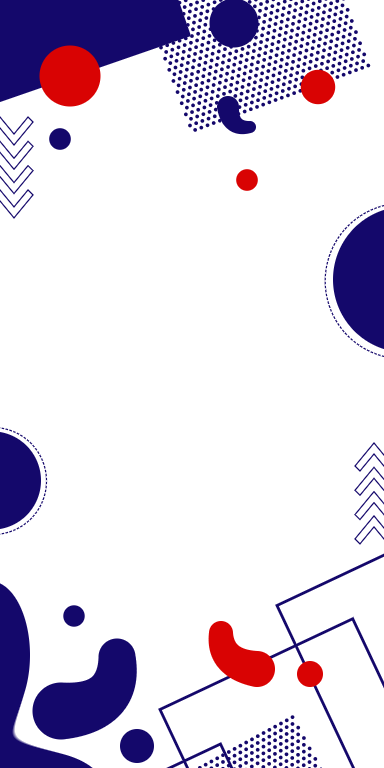
A Shadertoy shader for this background:

```glsl
// Flat geometric backdrop: navy and red discs, beans, halftones, chevrons and frames on white.

// Layout grid: 3.84 x 7.68 units, measured from the top left.
const vec2 GRID = vec2(3.84, 7.68);
const vec3 WHITE = vec3(1.0);
const vec3 NAVY = vec3(0.08, 0.03, 0.42);
const vec3 RED = vec3(0.85, 0.01, 0.01);
const float FRAME_HALF_WIDTH = 0.014;
const float FINE_HALF_WIDTH = 0.006;
const float FRAME_TILT = 0.44;
const float DOT_PITCH = 0.066;
const float DOT_RADIUS = 0.0185;
const float CHEVRON_STEP = 0.243;
const float DASH_PITCH = 0.04;
const float FAR = 9.0;

// Discs: centre and radius
const vec3 NAVY_DISCS[6] = vec3[6](
    vec3(0.60, 1.39, 0.108), vec3(2.34, 0.23, 0.245), vec3(4.06, 2.795, 0.73),
    vec3(-0.082, 4.805, 0.492), vec3(0.74, 6.16, 0.107), vec3(1.37, 7.46, 0.17));
const vec3 RED_DISCS[4] = vec3[4](
    vec3(0.70, 0.76, 0.305), vec3(3.18, 0.87, 0.172),
    vec3(2.47, 1.80, 0.108), vec3(3.10, 6.74, 0.13));

float disc(vec2 p, vec3 c) { return length(p - c.xy) - c.z; }

// Coordinates about a corner, with the x axis tilted upward
vec2 toLocal(vec2 p, vec2 corner, float tilt) {
    vec2 d = p - corner;
    float c = cos(tilt), s = sin(tilt);
    return vec2(c * d.x - s * d.y, s * d.x + c * d.y);
}

// Box spanning from the origin to a signed size, with sharp corners
float cornerBox(vec2 q, vec2 size) {
    vec2 e = abs(q - 0.5 * size) - 0.5 * abs(size);
    return max(e.x, e.y);
}

float frame(vec2 p, vec2 corner, vec2 size) {
    return abs(cornerBox(toLocal(p, corner, FRAME_TILT), size)) - FRAME_HALF_WIDTH;
}

// Staggered dots, kept whole at the border of the box
float halftone(vec2 p, vec2 corner, float tilt, vec2 size) {
    vec2 q = toLocal(p, corner, tilt);
    vec2 pitch = DOT_PITCH * vec2(1.0, 0.9);
    float row = floor(q.y / pitch.y);
    float shift = 0.5 * mod(row, 2.0);
    vec2 centre = pitch * vec2(floor(q.x / pitch.x - shift) + shift + 0.5, row + 0.5);
    return cornerBox(centre, size) < 0.0 ? length(q - centre) - DOT_RADIUS : FAR;
}

// Disc swept along a quadratic curve while its radius changes
float bean(vec2 p, vec2 a, vec2 b, vec2 c, float startRadius, float endRadius) {
    float d = FAR;
    for (int i = 0; i <= 32; i++) {
        float t = float(i) / 32.0;
        vec2 centre = mix(mix(a, b, t), mix(b, c, t), t);
        d = min(d, length(p - centre) - mix(startRadius, endRadius, t));
    }
    return d;
}

float ellipse(vec2 p, vec2 radii) {
    float k = length(p / radii);
    return k * (k - 1.0) / max(length(p / (radii * radii)), 0.001);
}

float smoothUnion(float a, float b, float k) {
    float h = max(k - abs(a - b), 0.0);
    return min(a, b) - h * h / (4.0 * k);
}

float dashedRing(vec2 p, vec3 ring) {
    vec2 q = p - ring.xy;
    float count = floor(6.28318 * ring.z / DASH_PITCH);
    float along = abs(fract(atan(q.y, q.x) / 6.28318 * count) - 0.5) * DASH_PITCH;
    return max(abs(length(q) - ring.z) - FINE_HALF_WIDTH, along - 0.3 * DASH_PITCH);
}

// Outlined V: tip at the origin, arms toward positive y
float chevron(vec2 q) {
    q.x = abs(q.x);
    float band = (abs(q.y - 1.21 * q.x - 0.055) - 0.055) * 0.637;
    float cap = (q.x + q.y - 0.42) * 0.707;
    return abs(max(band, cap)) - FINE_HALF_WIDTH;
}

float navyShapes(vec2 p) {
    // Tilted slab and liquid corner
    float d = cornerBox(toLocal(p, vec2(1.91, 0.36), 0.333), vec2(-4.0, -4.0));
    float upper = ellipse(p - vec2(-0.10, 6.55), vec2(0.40, 0.74));
    float lower = ellipse(p - vec2(0.30, 7.90), vec2(0.75, 0.40));
    d = min(d, smoothUnion(upper, lower, 0.6));
    for (int i = 0; i < 6; i++) d = min(d, disc(p, NAVY_DISCS[i]));
    d = min(d, dashedRing(p, vec3(4.03, 2.81, 0.778)));
    d = min(d, dashedRing(p, vec3(-0.07, 4.81, 0.535)));
    d = min(d, bean(p, vec2(2.28, 1.07), vec2(2.30, 1.30), vec2(2.50, 1.27), 0.11, 0.06));
    d = min(d, bean(p, vec2(0.61, 7.11), vec2(1.21, 7.09), vec2(1.17, 6.57), 0.285, 0.185));
    // Halftone patches
    d = min(d, halftone(p, vec2(1.90, 1.35), 0.356, vec2(1.93, -1.8)));
    d = min(d, halftone(p, vec2(2.94, 7.13), 0.50, vec2(-1.3, 1.3)));
    // Chevron stacks
    for (int i = 0; i < 4; i++) {
        float offset = CHEVRON_STEP * float(i);
        d = min(d, chevron(vec2(p.x - 0.14, 1.45 + offset - p.y)));
        d = min(d, chevron(vec2(p.x - 3.74, p.y - 4.43 - offset)));
    }
    // Line frames
    d = min(d, frame(p, vec2(2.77, 6.055), vec2(3.0, 4.0)));
    d = min(d, frame(p, vec2(1.60, 7.095), vec2(2.13, 4.0)));
    return min(d, frame(p, vec2(2.205, 7.44), vec2(-2.0, 2.0)));
}

float redShapes(vec2 p) {
    float d = bean(p, vec2(2.21, 6.33), vec2(2.20, 6.64), vec2(2.57, 6.69), 0.12, 0.18);
    for (int i = 0; i < 4; i++) d = min(d, disc(p, RED_DISCS[i]));
    return d;
}

void mainImage(out vec4 fragColor, in vec2 fragCoord) {
    vec2 uv = fragCoord / iResolution.xy;
    vec2 p = vec2(uv.x, 1.0 - uv.y) * GRID;
    float edge = GRID.y / iResolution.y;
    vec3 color = mix(WHITE, NAVY, clamp(0.5 - navyShapes(p) / edge, 0.0, 1.0));
    color = mix(color, RED, clamp(0.5 - redShapes(p) / edge, 0.0, 1.0));
    fragColor = vec4(color, 1.0);
}
```
